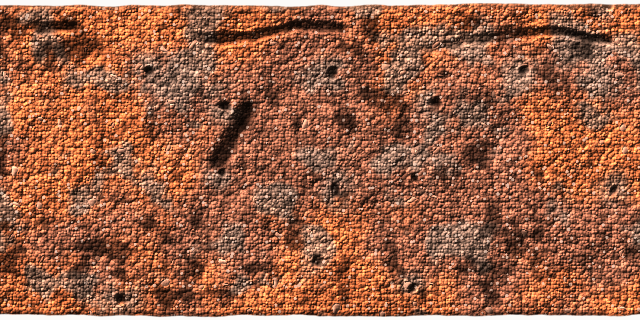
This texture is drawn by a Shadertoy shader. Its source:

```glsl
// Weathered rust-red brick face: sandy grains, pebbles, grey-haloed pits and a gouge.

vec2 hash2(vec2 p) {
    vec3 q = fract(p.xyx * vec3(0.1031, 0.1030, 0.0973));
    q += dot(q, q.yzx + 33.33);
    return fract((q.xx + q.yz) * q.zy);
}

float noise(vec2 p) {
    vec2 i = floor(p), f = fract(p);
    f = f * f * (3.0 - 2.0 * f);
    return mix(mix(hash2(i).x, hash2(i + vec2(1, 0)).x, f.x),
               mix(hash2(i + vec2(0, 1)).x, hash2(i + 1.0).x, f.x), f.y);
}

float fbm(vec2 p) {
    float sum = 0.0, amp = 0.53;
    for (int i = 0; i < 4; i++) {
        sum += amp * noise(p);
        p = mat2(1.6, 1.2, -1.2, 1.6) * p + 7.3;
        amp *= 0.5;
    }
    return sum;
}

// Packed round grains: x = dome height, y = random id of the topmost grain
vec2 grains(vec2 p) {
    vec2 cell = floor(p), best = vec2(0.0);
    for (int y = -1; y <= 1; y++)
    for (int x = -1; x <= 1; x++) {
        vec2 c = cell + vec2(x, y);
        vec2 rnd = hash2(c + 41.0);
        vec2 d = c + 0.15 + 0.7 * hash2(c) - p;
        float dome = 1.0 - dot(d, d) / mix(0.2, 0.75, rnd.x);
        if (dome > best.x) best = vec2(dome, rnd.y);
    }
    return best;
}

// Sparse pebbles: x = dome height, y = random id
vec2 pebbles(vec2 p) {
    p = p * 12.0 + 0.25 * noise(p * 40.0);
    vec2 c = floor(p), rnd = hash2(c + 90.0);
    vec2 d = fract(p) - 0.27 - 0.46 * hash2(c + 13.0);
    d = mat2(0.8, 0.6, -0.6, 0.8) * d * vec2(1.0, 0.8 + 0.6 * rnd.y);
    float radius = mix(0.09, 0.2, rnd.y * rnd.y);
    return vec2(step(rnd.x, 0.33) * max(0.0, 1.0 - dot(d, d) / (radius * radius)), rnd.y);
}

// Sparse pits: x = hole, y = surrounding grey halo
vec2 pits(vec2 p) {
    p = p * 3.3 + 0.2 * vec2(fbm(p * 9.0), fbm(p * 9.0 + 30.0));
    vec2 c = floor(p);
    float d = length(fract(p) - 0.3 - 0.4 * hash2(c + 5.0));
    float present = step(hash2(c + 61.0).x, 0.62);
    return present * vec2(smoothstep(0.075, 0.02, d), smoothstep(0.3, 0.08, d));
}

// Diagonal gouge, plus broken crevices below the top edge
float scars(vec2 p) {
    vec2 q = p + 0.035 * (fbm(p * 13.0) - 0.5);
    vec2 a = q - vec2(0.68, 0.49), along = vec2(0.09, 0.16);
    float d = length(a - along * clamp(dot(a, along) / dot(along, along), 0.0, 1.0));
    float gouge = smoothstep(0.042, 0.008, d);
    float line = 0.89 + 0.13 * (noise(vec2(p.x * 3.0, 2.0)) - 0.5);
    float crevice = smoothstep(0.024, 0.004, abs(q.y - line))
                  * smoothstep(0.48, 0.66, noise(vec2(p.x * 6.0, 7.0)));
    return max(gouge, crevice);
}

float relief(vec2 p) {
    float pebble = pebbles(p).x;
    float sand = 0.006 * grains(p * 46.0).x + 0.0045 * grains(p * 100.0).x;
    return 0.055 * fbm(p * 7.0) + sand * (1.0 - 0.8 * smoothstep(0.0, 0.3, pebble))
         + 0.008 * pebble - 0.02 * pits(p).x - 0.02 * scars(p);
}

void mainImage(out vec4 fragColor, in vec2 fragCoord) {
    vec2 p = fragCoord / iResolution.y;
    vec2 toLight = vec2(-0.6, 0.8);
    vec2 coarse = grains(p * 46.0), fine = grains(p * 100.0);
    vec2 pebble = pebbles(p), pit = pits(p);
    float stone = smoothstep(0.0, 0.25, pebble.x);

    // Clay: rust to brown patches, grey around pits, tint varying per grain
    float rust = smoothstep(0.36, 0.66, fbm(p * 4.0 + 3.0) + 0.1 * smoothstep(0.6, 0.0, p.x)
               + 0.12 * smoothstep(0.25, 0.0, min(p.y, 1.0 - p.y)));
    vec3 albedo = mix(vec3(0.53, 0.32, 0.24), vec3(0.74, 0.38, 0.22), rust);
    float grey = max(pit.y * smoothstep(0.3, 0.6, fbm(p * 16.0)),
                     smoothstep(0.56, 0.7, fbm(p * 8.0 + 50.0)));
    albedo = mix(albedo, vec3(0.47, 0.39, 0.34), 0.75 * grey);
    albedo *= 0.72 + 0.3 * coarse.y + 0.36 * fine.y;
    albedo = mix(albedo, mix(vec3(0.62, 0.37, 0.27), vec3(0.84, 0.6, 0.49), pebble.y), 0.85 * stone);

    // Raking light from the upper left, dark gaps between grains
    float slope = (relief(p) - relief(p + 0.004 * toLight)) / 0.004;
    float light = clamp(1.04 + 0.75 * slope, 0.3, 1.75);
    light *= mix(0.62 + 0.3 * coarse.x + 0.3 * fine.x, 1.0, stone);
    light *= 1.0 - 0.55 * smoothstep(0.4, 0.24, fbm(p * 13.0 + 20.0));
    light *= (1.0 - 0.75 * pit.x) * (1.0 - 0.68 * scars(p));
    vec3 color = albedo * light + vec3(0.015, 0.005, 0.0);

    // Glinting quartz specks
    float glint = step(0.955, fine.y) * smoothstep(0.3, 0.8, fine.x) * (1.0 - stone);
    color = mix(color, vec3(0.93, 0.8, 0.72), 0.75 * glint * min(light, 1.0));

    // Ragged top and bottom edges against a white ground
    float top = 0.976 + 0.012 * fbm(vec2(p.x * 12.0, 1.0)) + 0.006 * smoothstep(1.0, 1.6, p.x);
    float bottom = 0.008 + 0.014 * fbm(vec2(p.x * 12.0, 9.0));
    float inside = min(top - p.y, p.y - bottom);
    color *= 1.0 - 0.5 * smoothstep(0.022, 0.0, p.y - bottom);
    color = mix(color, vec3(0.84, 0.55, 0.4), 0.45 * smoothstep(0.02, 0.0, top - p.y));
    float pixel = 1.0 / iResolution.y;
    color = mix(vec3(0.99, 0.98, 0.97), color, smoothstep(-pixel, pixel, inside));
    fragColor = vec4(clamp(color, 0.0, 1.0), 1.0);
}
```
